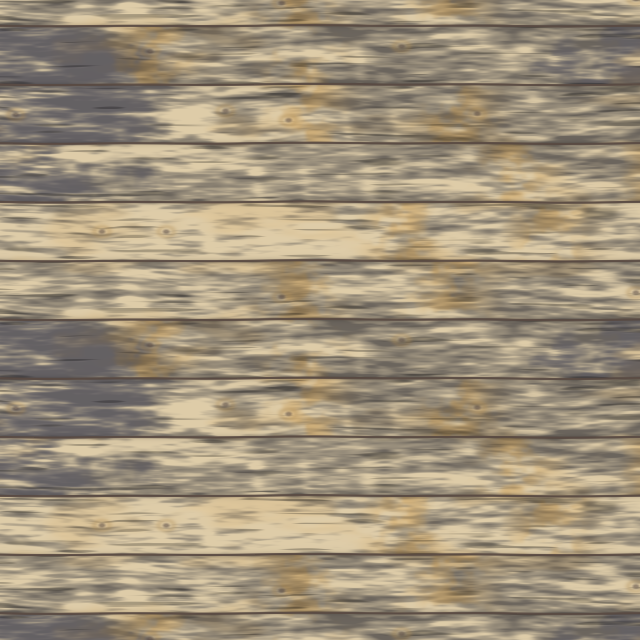
Write a WebGL 2 fragment shader that draws this texture.

```glsl
#version 300 es
precision highp float;
// Weathered horizontal planks: a set of five boards repeated up the canvas.
// Each board layers stretched noise for grain and worn cream paint, then adds
// indigo and ochre stains, cellular knots, fine cracks and dark seams.

#define ROWS 5.0          // boards before the set repeats
#define PITCH 0.0918      // board height
#define FIRST_SEAM 0.0417 // height of the lowest seam
#define SEAM_HALF 0.0014  // half width of a seam
#define WEAR 1.35         // contrast of the long paint streaks
#define CLOUD 1.0         // contrast of broad light and dark areas
#define FIBRE 0.42        // contrast of the finest grain
#define STAIN_SIZE 0.055  // half width of an ochre stain
#define KNOT_CELLS 5.0    // possible knots along a board

uniform vec2 u_resolution;
out vec4 outColor;

const vec3 DARK_WOOD = vec3(0.42, 0.395, 0.365);
const vec3 GREY_WOOD = vec3(0.59, 0.55, 0.48);
const vec3 CREAM = vec3(0.87, 0.80, 0.66);
const vec3 INDIGO = vec3(0.37, 0.365, 0.41);
const vec3 OCHRE = vec3(0.68, 0.54, 0.32);
const vec3 SEAM_BROWN = vec3(0.35, 0.29, 0.26);

// Per board, upward: paint level, indigo reach, ochre centre, pale bar centre
const vec4 BOARDS[5] = vec4[5](
  vec4(0.42, 0.00, 0.47, 0.130),
  vec4(0.73, 0.00, 0.63, 0.250),
  vec4(0.58, 0.22, 0.80, 0.400),
  vec4(0.55, 0.36, 0.48, 0.540),
  vec4(0.38, 0.26, 0.24, 0.485));

float hash(vec2 p) {
  vec3 h = fract(p.xyx * 0.1031);
  h += dot(h, h.yzx + 33.33);
  return fract((h.x + h.y) * h.z);
}

float noise(vec2 p) {
  vec2 i = floor(p), f = fract(p);
  f = f * f * (3.0 - 2.0 * f);
  return mix(mix(hash(i), hash(i + vec2(1, 0)), f.x),
             mix(hash(i + vec2(0, 1)), hash(i + vec2(1, 1)), f.x), f.y);
}

float fbm(vec2 p) {
  float sum = 0.0, amp = 0.55;
  for (int i = 0; i < 3; i++) {
    sum += amp * noise(p);
    p = p * 2.03 + 17.3;
    amp *= 0.5;
  }
  return sum / 0.9625;
}

float bump(float x, float width) {
  return exp(-x * x / (width * width));
}

// Scaled distance to the nearest knot in a row of jittered cells
float knotDistance(float x, float v, float row) {
  float cell = floor(x * KNOT_CELLS), nearest = 9.0;
  for (float i = -1.0; i <= 1.0; i++) {
    vec2 id = vec2(cell + i, row + 40.0);
    if (hash(id) > 0.4) continue;
    vec2 centre = vec2((id.x + hash(id + 7.0)) / KNOT_CELLS, 0.3 + 0.4 * hash(id + 19.0));
    vec2 d = vec2(x - centre.x, (v - centre.y) * PITCH);
    nearest = min(nearest, length(d / vec2(0.009, 0.006)));
  }
  return nearest;
}

void main() {
  vec2 uv = gl_FragCoord.xy / u_resolution;

  // Board layout
  float wobble = 0.0005 * (sin(uv.x * 9.0) + sin(uv.x * 23.0));
  float height = (uv.y - FIRST_SEAM + wobble) / PITCH;
  float row = mod(floor(height), ROWS);
  float v = fract(height);
  vec4 board = BOARDS[int(row + 0.5)];

  // Grain coordinates, bent gently and pushed aside by knots
  float knot = knotDistance(uv.x, v, row);
  vec2 grain = vec2(uv.x + row * 3.7, v * PITCH + row * 0.7);
  grain.y += 0.006 * noise(vec2(uv.x * 6.0, v * 1.5 + row * 7.0)) + 0.004 * exp(-knot * 0.7);
  vec2 area = vec2(uv.x, v + row * 9.0);
  float cloud = fbm(area * vec2(6.0, 1.7)) - 0.5;
  float streak = fbm(grain * vec2(15.0, 115.0)) - 0.5;
  float fibre = noise(grain * vec2(45.0, 270.0)) - 0.5;
  float blotch = fbm(area * vec2(26.0, 3.5) + 31.0);

  // Stain and pale bar masks, two of each on a board
  float ochre = 0.0, bar = 0.0;
  for (float i = 0.0; i < 2.0; i++) {
    ochre += bump(uv.x - board.z - 0.23 * i, STAIN_SIZE);
    bar += bump(uv.x - board.w - 0.075 * i + 0.012 * (v - 0.5), row < 0.5 ? 0.022 : 0.010);
  }
  ochre *= smoothstep(0.34, 0.66, blotch);
  ochre += 0.35 * smoothstep(0.56, 0.76, fbm(area * vec2(8.0, 2.2) + 63.0));
  bar *= (row < 0.5 ? 0.42 : 0.2) * smoothstep(1.1, 0.2, v);
  float edge = uv.x + 0.22 * (blotch - 0.5) + 0.25 * cloud;
  float indigo = smoothstep(board.y, board.y * 0.35 - 0.01, edge) * step(0.01, board.y);
  indigo += step(3.5, row) * smoothstep(0.86, 1.0, edge);

  // Worn paint over grey wood
  float paint = board.x + CLOUD * cloud + WEAR * streak + FIBRE * fibre + bar - 0.27 * indigo;
  vec3 color = mix(DARK_WOOD, GREY_WOOD, smoothstep(-0.05, 0.48, paint));
  color = mix(color, CREAM, smoothstep(0.36, 0.98, paint));
  color = mix(color, INDIGO, 0.55 * indigo * smoothstep(0.85, 0.15, paint));
  color = mix(color, OCHRE * (0.85 + 0.35 * paint), 0.6 * clamp(ochre, 0.0, 1.0));

  // Cracks and knots
  float crack = smoothstep(0.76, 0.92, noise(grain * vec2(11.0, 190.0) + 80.0));
  color *= 1.0 - 0.25 * crack;
  color = mix(color, SEAM_BROWN, 0.55 * smoothstep(0.9, 0.2, knot));
  color = mix(color, OCHRE, 0.3 * bump(knot - 1.3, 0.6));

  // Seams with a soft shadow
  float gap = min(v, 1.0 - v) * PITCH;
  color *= 1.0 - 0.22 * exp(-gap / 0.003);
  color = mix(color, SEAM_BROWN, 0.92 * smoothstep(SEAM_HALF + 0.0012, SEAM_HALF - 0.0006, gap));
  outColor = vec4(color, 1.0);
}
```
